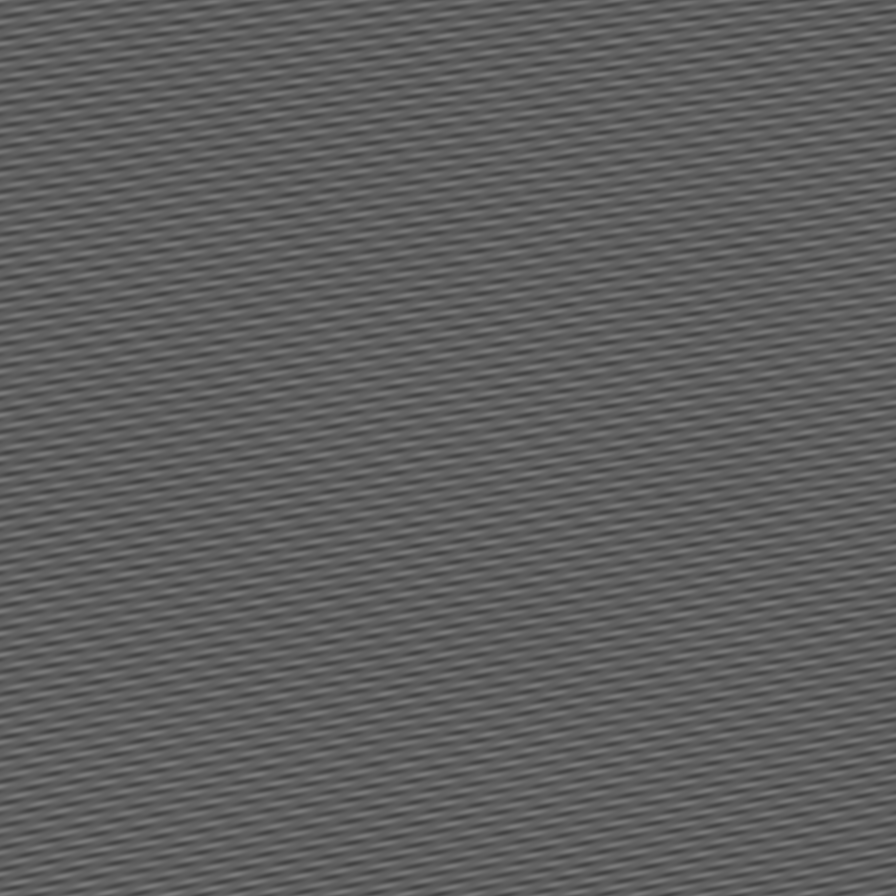
Give the GLSL for this pattern, as a Shadertoy shader.

```glsl
const float TAU = 6.2831853;
const float ROWS = 82.0;      // thread rows up the canvas
const float DASHES = 21.0;    // raised dashes along one row
const vec3 BASE_GREY = vec3(0.373);

float hash21(vec2 p) {
    vec3 q = fract(vec3(p.xyx) * 0.1031);
    q += dot(q, q.yzx + 33.33);
    return fract((q.x + q.y) * q.z);
}

float valueNoise(vec2 p) {
    vec2 cell = floor(p);
    vec2 f = fract(p);
    f = f * f * (3.0 - 2.0 * f);
    float low = mix(hash21(cell), hash21(cell + vec2(1.0, 0.0)), f.x);
    float high = mix(hash21(cell + vec2(0.0, 1.0)), hash21(cell + 1.0), f.x);
    return mix(low, high, f.y);
}

float signedNoise(vec2 p) {
    return valueNoise(p) * 2.0 - 1.0;
}

// Rows climb to the right, a little more steeply near the bottom
float rowCoordinate(vec2 uv, float rows) {
    float slope = mix(0.14, 0.09, uv.y);
    return (uv.y - slope * uv.x) * rows;
}

// Rounded threads whose dashes step up to the right by half a repeat per row
float weaveRelief(float row, float along) {
    float ridge = cos(TAU * row);
    float dash = cos(TAU * (along - 0.5 * row));
    return ridge * (0.58 + 0.42 * dash);
}

void mainImage(out vec4 fragColor, in vec2 fragCoord) {
    vec2 uv = fragCoord / iResolution.xy;

    // Slight wandering of the threads
    float row = rowCoordinate(uv, ROWS) + 0.08 * signedNoise(uv * vec2(9.0, 30.0));
    float along = uv.x * DASHES + 0.1 * signedNoise(uv * vec2(12.0, 40.0) + 17.0);

    // Uneven thread height and soft fibre grain
    float relief = weaveRelief(row, along);
    relief *= 1.0 + 0.15 * signedNoise(uv * vec2(30.0, 82.0) + 41.0);
    float grain = signedNoise(uv * vec2(110.0, 220.0) + 73.0);
    float shade = signedNoise(uv * vec2(5.0, 7.0) + 11.0);

    vec3 color = BASE_GREY + 0.102 * relief + 0.008 * grain + 0.004 * shade;
    fragColor = vec4(color, 1.0);
}
```
